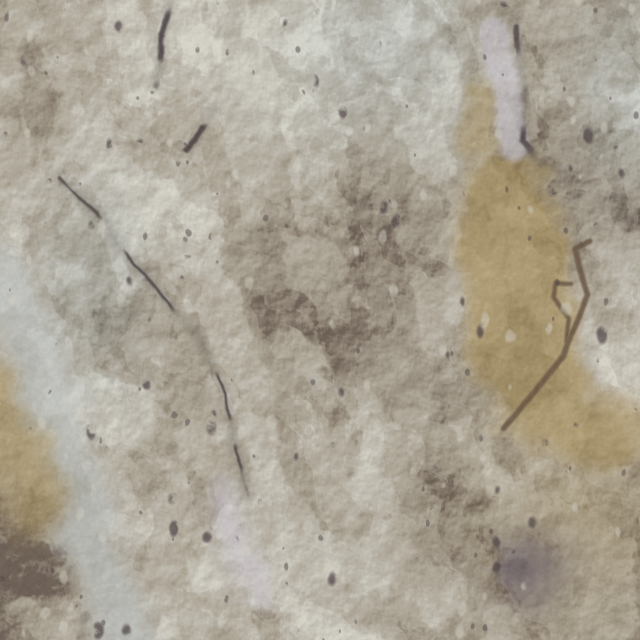
This texture is drawn by a WebGL 2 fragment shader. Its source:

```glsl
#version 300 es
precision highp float;
// Weathered stone: blotchy beige layers of warped noise with side-lit relief,
// ochre stains, pale veins, dark cracks and flecks.
// Tone runs along a five-step ramp from umber (0) to chalk (4).

uniform vec2 u_resolution;
out vec4 fragColor;

const vec3 UMBER = vec3(0.43, 0.38, 0.34);
const vec3 BROWN = vec3(0.58, 0.54, 0.48);
const vec3 BEIGE = vec3(0.67, 0.64, 0.58);
const vec3 STONE = vec3(0.735, 0.715, 0.67);
const vec3 CHALK = vec3(0.81, 0.80, 0.755);
const vec3 OCHRE = vec3(0.665, 0.59, 0.43);
const vec3 VEIN = vec3(0.72, 0.73, 0.715);
const vec3 LILAC = vec3(0.76, 0.74, 0.755);
const vec3 VIOLET = vec3(0.42, 0.38, 0.41);
const vec3 CRACK_INK = vec3(0.30, 0.26, 0.27);
const vec3 ROOT_INK = vec3(0.41, 0.34, 0.27);
const vec2 BEDDING = vec2(0.35, -0.937);
const vec2 LIGHT_STEP = vec2(-0.003, 0.004);
const float MEAN_TONE = 2.3;
const float RELIEF = 3.3;
const float GRAIN = 0.022;

const vec2 SEAM[5] = vec2[5](vec2(0.09, 0.72), vec2(0.156, 0.655),
  vec2(0.313, 0.469), vec2(0.352, 0.375), vec2(0.39, 0.23));
const vec2 FISSURE[5] = vec2[5](vec2(0.81, 0.96), vec2(0.822, 0.84),
  vec2(0.815, 0.78), vec2(0.846, 0.745), vec2(0.89, 0.73));
const vec2 ROOT[5] = vec2[5](vec2(0.788, 0.33), vec2(0.88, 0.444),
  vec2(0.918, 0.538), vec2(0.898, 0.61), vec2(0.922, 0.62));
const vec2 TWIG[5] = vec2[5](vec2(0.885, 0.465), vec2(0.888, 0.5),
  vec2(0.866, 0.535), vec2(0.868, 0.557), vec2(0.892, 0.556));

float hash(vec2 p) {
  vec3 q = fract(p.xyx * 0.1031);
  q += dot(q, q.yzx + 33.33);
  return fract((q.x + q.y) * q.z);
}

float noise(vec2 p) {
  vec2 i = floor(p), f = fract(p);
  f = f * f * (3.0 - 2.0 * f);
  return mix(mix(hash(i), hash(i + vec2(1, 0)), f.x),
             mix(hash(i + vec2(0, 1)), hash(i + 1.0), f.x), f.y);
}

float fbm(vec2 p) {
  float sum = 0.0, amp = 0.5;
  for (int i = 0; i < 5; i++) {
    sum += amp * noise(p);
    p = mat2(1.6, 1.2, -1.2, 1.6) * p + 17.3;
    amp *= 0.52;
  }
  return sum;
}

float segment(vec2 p, vec2 a, vec2 b) {
  vec2 d = b - a;
  return length(p - a - d * clamp(dot(p - a, d) / dot(d, d), 0.0, 1.0));
}

float path(vec2 p, vec2 v[5]) {
  float d = 1.0;
  for (int i = 0; i < 4; i++) d = min(d, segment(p, v[i], v[i + 1]));
  return d;
}

float blob(vec2 p, float x, float y, float rx, float ry) {
  vec2 d = (p - vec2(x, y)) / vec2(rx, ry);
  return exp(-dot(d, d));
}

// 1 inside the radius, 0 beyond a soft rim
float disc(float d, float r, float soft) {
  return 1.0 - smoothstep(r - soft, r + soft, d);
}

// Soft bar between two points
float bar(vec2 p, float ax, float ay, float bx, float by, float r, float soft) {
  return disc(segment(p, vec2(ax, ay), vec2(bx, by)), r, soft);
}

// Sparse specks, one per chosen grid cell
float flecks(vec2 p, float count, float density) {
  vec2 q = p * count;
  float mask = 0.0;
  for (int k = 0; k < 9; k++) {
    vec2 c = floor(q) + vec2(k % 3 - 1, k / 3 - 1);
    vec2 d = q - c - vec2(hash(c + 3.1), hash(c + 8.7));
    float spot = disc(length(d * vec2(1.2, 0.8)), mix(0.08, 0.26, hash(c + 5.0)), 0.09);
    mask = max(mask, spot * step(hash(c + 40.0), density));
  }
  return mask;
}

vec3 stoneRamp(float t) {
  vec3 c = mix(UMBER, BROWN, clamp(t, 0.0, 1.0));
  c = mix(c, BEIGE, clamp(t - 1.0, 0.0, 1.0));
  c = mix(c, STONE, clamp(t - 2.0, 0.0, 1.0));
  return mix(c, CHALK, clamp(t - 3.0, 0.0, 1.3));
}

void main() {
  vec2 uv = gl_FragCoord.xy / u_resolution.y;
  float aa = 1.0 / u_resolution.y;
  vec2 wobble = vec2(fbm(uv * 13.0), fbm(uv * 13.0 + 50.0)) - 0.5;
  vec2 p = uv + 0.07 * wobble, line = uv + 0.022 * wobble, fibre = uv + 0.008 * wobble;

  // Layers stretched along the bedding, with relief
  vec2 bed = vec2(dot(p, BEDDING) * 0.65, dot(p, vec2(-BEDDING.y, BEDDING.x)));
  float flake = fbm(bed * 12.0 + 9.0), fine = fbm(uv * 38.0);
  float tone = MEAN_TONE + 3.2 * (fbm(bed * 4.0) - 0.5) + 1.5 * (fine - 0.5);
  tone += 0.9 * smoothstep(0.47, 0.54, flake) - 0.45 - 0.6 * smoothstep(0.57, 0.61, fbm(bed * 19.0 + 31.0));
  tone += RELIEF * (fine - fbm((uv + LIGHT_STEP) * 38.0));

  // Broad light and dark areas
  tone += 0.9 * blob(p, 0.38, 0.88, 0.2, 0.16) + blob(p, 0.58, 0.9, 0.16, 0.2) + 0.7 * blob(p, 0.28, 0.67, 0.12, 0.12)
    + 0.8 * blob(p, 0.99, 0.84, 0.09, 0.2) + 1.6 * blob(p, 0.98, 0.4, 0.04, 0.09);
  tone -= 0.7 * blob(p, 0.52, 0.5, 0.13, 0.2) + 0.6 * blob(p, 0.07, 0.83, 0.14, 0.2) + 1.5 * blob(p, 0.67, 0.18, 0.06, 0.12)
    + 0.7 * blob(p, 0.9, 0.14, 0.2, 0.2) + 1.5 * blob(p, 1.0, 0.64, 0.06, 0.05) + blob(p, 0.04, 0.1, 0.1, 0.14);
  float shade = tone - MEAN_TONE;
  float cool = blob(p, 0.6, 0.93, 0.16, 0.16) + blob(p, 0.98, 0.85, 0.08, 0.2) + blob(p, 0.15, 0.55, 0.09, 0.16);
  vec3 col = stoneRamp(tone) + cool * vec3(-0.025, -0.005, 0.012);

  // Ochre stains and pale veins
  float stain = max(bar(p, 0.795, 0.68, 0.825, 0.43, 0.08, 0.022), bar(p, 0.83, 0.37, 0.95, 0.32, 0.06, 0.035));
  stain = max(stain, 0.85 * bar(p, -0.03, 0.43, 0.07, 0.23, 0.055, 0.04));
  stain = max(stain, max(0.7 * bar(p, 0.745, 0.85, 0.755, 0.77, 0.025, 0.02), 0.4 * blob(p, 0.92, 0.2, 0.15, 0.16)));
  col = mix(col, OCHRE + 0.035 * shade, 0.9 * stain);
  col = mix(col, VEIN + 0.025 * shade, 0.85 * bar(p, 0.01, 0.57, 0.2, 0.01, 0.04, 0.03));
  float lilac = max(bar(p, 0.355, 0.23, 0.4, 0.08, 0.022, 0.025), bar(line, 0.775, 0.95, 0.805, 0.77, 0.021, 0.008));
  col = mix(col, LILAC + 0.03 * shade, 0.8 * lilac);

  // Violet smudge, cracks and root
  col = mix(col, VIOLET, 0.75 * blob(p, 0.82, 0.11, 0.07, 0.05) * smoothstep(0.3, 0.6, flake));
  float broken = smoothstep(0.32, 0.62, noise(uv * 28.0 + 4.0));
  float seam = path(line, SEAM);
  float gap = min(path(line, FISSURE), segment(line, vec2(0.265, 1), vec2(0.248, 0.87)));
  gap = min(gap, segment(line, vec2(0.29, 0.77), vec2(0.335, 0.83)));
  float crack = max(disc(seam, 0.0022, 0.0012 + aa), disc(gap, 0.0045, 0.0015 + aa));
  col *= 1.0 - 0.14 * disc(min(seam, gap), 0.006, 0.012);
  col = mix(col, CRACK_INK, 0.85 * crack * broken);
  float root = min(path(fibre, ROOT), path(fibre, TWIG) + 0.001);
  col = mix(col, ROOT_INK, 0.85 * disc(root, 0.0045, 0.0015 + aa));

  // Flecks and surface grain
  float dark = max(flecks(line, 24.0, 0.09), 0.7 * flecks(line + 2.0, 55.0, 0.06));
  col = mix(col, CRACK_INK, 0.7 * dark * smoothstep(0.42, 0.58, fine));
  col = mix(col, CHALK, 0.5 * flecks(line + 5.0, 30.0, 0.1));
  col += GRAIN * (noise(uv * 260.0) + noise(uv * 130.0 + 7.0) - 1.0);
  fragColor = vec4(clamp(col, 0.0, 1.0), 1.0);
}
```
